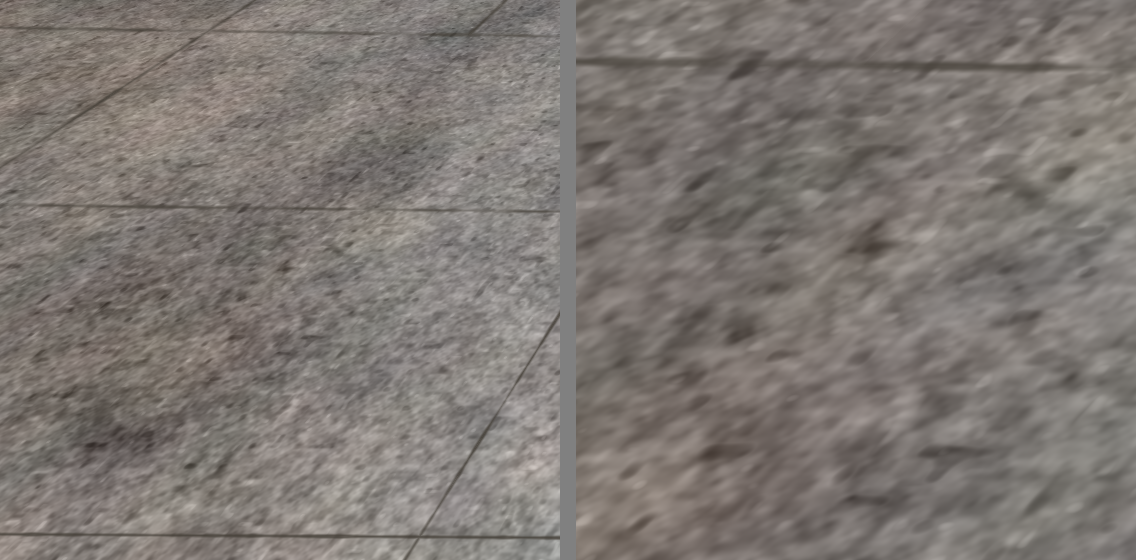
Left: the whole. Right: its middle third, enlarged.
Reproduce this texture procedurally as a WebGL 2 fragment shader.

```glsl
#version 300 es
precision highp float;
// Worn grey stone paving seen at a slant: slabs on a floor plane in perspective,
// with thin dark joints. Layered value noise on that plane gives the grain and pits,
// and broad soft stains vary the slabs.

uniform vec2 u_resolution;
out vec4 outColor;

float hash(vec2 p) {
    vec3 q = fract(p.xyx * vec3(0.1031, 0.1030, 0.0973));
    q += dot(q, q.yzx + 33.33);
    return fract((q.x + q.y) * q.z);
}

float valueNoise(vec2 p) {
    vec2 cell = floor(p);
    vec2 f = fract(p);
    f = f * f * (3.0 - 2.0 * f);
    float low = mix(hash(cell), hash(cell + vec2(1, 0)), f.x);
    float high = mix(hash(cell + vec2(0, 1)), hash(cell + vec2(1, 1)), f.x);
    return mix(low, high, f.y);
}

float fbm(vec2 p) {
    float sum = 0.0;
    float weight = 0.5;
    for (int i = 0; i < 4; i++) {
        sum += weight * valueNoise(p);
        p = mat2(1.6, 1.2, -1.2, 1.6) * p + 17.3;
        weight *= 0.5;
    }
    return sum / 0.9375;
}

float blob(vec2 p, vec2 center, vec2 size) {
    vec2 d = (p - center) / size;
    return exp(-dot(d, d));
}

// Coverage of a soft joint of the given half width
float line(float dist, float halfWidth) {
    float soft = 0.0015 + 0.7 / u_resolution.y;
    return 1.0 - smoothstep(halfWidth - soft, halfWidth + soft, dist);
}

void main() {
    vec2 uv = gl_FragCoord.xy / u_resolution;

    // Floor plane: x runs across the slabs, y runs away from the viewer
    vec2 vanishing = vec2(1.983, 2.003);
    float drop = vanishing.y - uv.y;
    float tiltedDrop = drop - uv.x * (0.006 + 0.010 * uv.y);
    vec2 ground = vec2((uv.x - vanishing.x) / drop, 1.0 / tiltedDrop);
    vec2 grid = vec2((ground.x + 0.629) / 0.4465, (ground.y - 0.511) / 0.2195);
    vec2 slab = floor(grid);
    vec2 nearest = floor(grid + 0.5);
    vec2 stone = ground * vec2(1.0, 2.0);

    // Broad stains and light
    float clouds = fbm(stone * 9.0 + 4.0) - 0.5;
    float mottle = fbm(stone * 26.0 + 31.0) - 0.5;
    float tone = 0.492 + 0.17 * clouds + 0.12 * mottle;
    tone += 0.020 * (hash(slab + 60.0) - 0.5);
    float bandOffset = (ground.x + 1.03 + 0.10 * clouds) / 0.10;
    tone -= 0.060 * exp(-bandOffset * bandOffset) * smoothstep(0.02, 0.30, uv.y);
    tone -= 0.050 * blob(uv, vec2(0.16, 0.46), vec2(0.28, 0.20));
    tone -= 0.040 * blob(uv, vec2(0.18, 0.24), vec2(0.14, 0.10));
    tone -= 0.065 * blob(uv, vec2(0.10, 1.02), vec2(0.35, 0.06));
    tone += 0.055 * smoothstep(0.45, 1.05, uv.x + 0.15 * (0.5 - uv.y));
    tone += 0.030 * blob(uv, vec2(0.45, 0.12), vec2(0.40, 0.14));

    // Grain, coarser and stronger near the viewer
    float coarse = valueNoise(stone * 105.0 + 50.0) - 0.5;
    float medium = valueNoise(stone * 175.0 + 90.0) - 0.5;
    float fine = valueNoise(stone * 310.0 + 130.0) - 0.5;
    float grain = 0.40 * coarse + 0.45 * medium + 0.25 * fine;
    tone += mix(0.34, 0.24, uv.y) * grain;

    // Scattered pits and pale chips
    float pits = valueNoise(stone * 88.0 + 210.0);
    tone -= 0.10 * smoothstep(0.76, 0.96, pits);
    tone += 0.07 * smoothstep(0.82, 0.98, valueNoise(stone * 120.0 + 270.0));

    // Warm brown on the left, cooler grey on the right
    float warmth = 0.95 - 0.55 * smoothstep(0.35, 1.0, uv.x) + 1.1 * clouds;
    warmth += 0.7 * (fbm(stone * 14.0 + 77.0) - 0.5);
    warmth += 0.6 * blob(uv, vec2(0.15, 0.84), vec2(0.30, 0.12));
    vec3 color = tone + vec3(0.024, -0.003, -0.025) * clamp(warmth, 0.1, 1.6);
    float blush = valueNoise(stone * 18.0 + 140.0) - 0.5;
    color += vec3(0.008, -0.010, 0.006) * blush;

    // Joints, with distances measured on the canvas
    float wobble = 0.0022 * (valueNoise(stone * 60.0 + 8.0) - 0.5);
    float rowDist = abs(grid.y - nearest.y) * 0.2195 * tiltedDrop * tiltedDrop;
    float columnDist = abs(grid.x - nearest.x) * 0.4465 * drop * drop
        / length(vanishing - uv);
    float wear = smoothstep(0.15, 0.75, valueNoise(stone * 24.0 + 19.0));
    float rowStrength = nearest.y < 0.5 ? 0.82 : mix(0.25, 0.72, wear);
    float rowJoint = rowStrength * line(abs(rowDist + wobble), 0.0024);
    float columnStrength = mix(0.55, 0.85, wear);
    // The middle column joint is filled except in the far row
    if (nearest.x == -1.0 && slab.y < 2.0) columnStrength = 0.06;
    float columnJoint = columnStrength * line(abs(columnDist + wobble), 0.0021);
    float grime = 0.035 * exp(-rowDist / 0.008) * rowStrength
        + 0.05 * exp(-columnDist / 0.010) * columnStrength;
    color -= grime;
    color = mix(color, vec3(0.27, 0.25, 0.22), max(rowJoint, columnJoint));

    outColor = vec4(clamp(color, 0.0, 1.0), 1.0);
}
```
